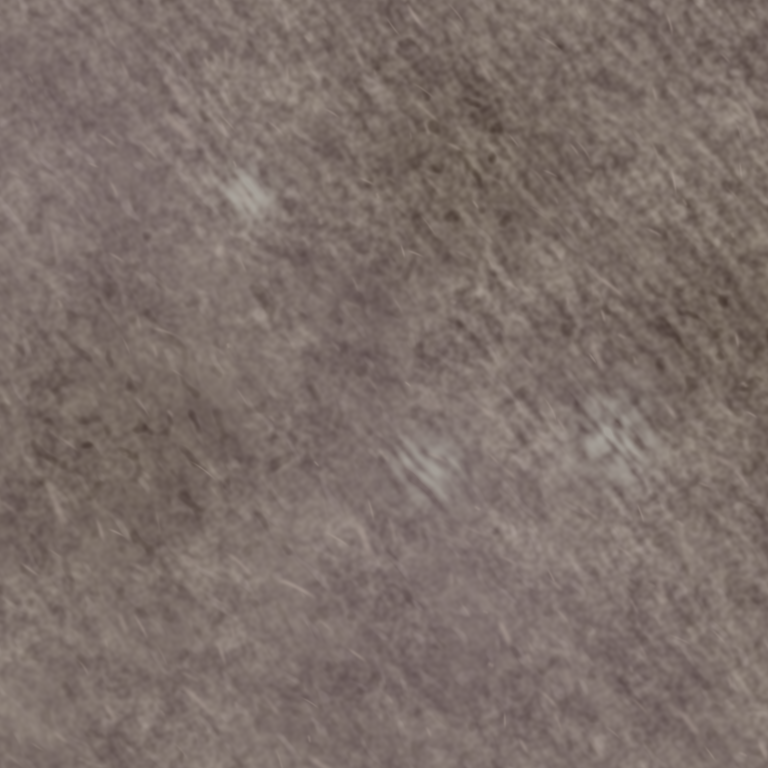
Give the GLSL for this texture, as a three.js fragment shader.

```glsl
// Weathered taupe ground: soft mottled grain with diagonal brushed streaks.
// Layers of gradient noise, stretched along one direction, set the brightness;
// broad glows tint it olive or mauve, then pale patches and fine scratches go on top.

varying vec2 vUv;

const vec3 TAUPE = vec3(0.493, 0.440, 0.418);
const vec3 OLIVE_SHIFT = vec3(-0.002, 0.001, -0.016);
const vec3 MAUVE_SHIFT = vec3(0.001, -0.003, 0.009);
const vec3 PALE_GREY = vec3(0.670, 0.655, 0.625);
const vec3 SCRATCH_CREAM = vec3(0.700, 0.640, 0.605);
const float STREAK_ANGLE = -0.87;

float hash(vec2 p) {
  vec3 q = fract(vec3(p.xyx) * 0.1031);
  q += dot(q, q.yzx + 33.33);
  return fract((q.x + q.y) * q.z);
}

vec2 direction(float angle) {
  return vec2(cos(angle), sin(angle));
}

// Coordinates along and across a direction
vec2 alignTo(vec2 p, float angle) {
  vec2 d = direction(angle);
  return vec2(dot(p, d), dot(p, vec2(-d.y, d.x)));
}

float cornerSlope(vec2 cell, vec2 offset) {
  return dot(direction(6.2832 * hash(cell + 71.0)), offset);
}

// Gradient noise, roughly -1 to 1
float noise(vec2 p) {
  vec2 c = floor(p);
  vec2 f = fract(p);
  vec2 w = f * f * f * (f * (f * 6.0 - 15.0) + 10.0);
  vec2 e = vec2(1.0, 0.0);
  float low = mix(cornerSlope(c, f), cornerSlope(c + e.xy, f - e.xy), w.x);
  float high = mix(cornerSlope(c + e.yx, f - e.yx), cornerSlope(c + e.xx, f - e.xx), w.x);
  return 1.6 * mix(low, high, w.y);
}

float fbm(vec2 p) {
  float sum = 0.0;
  float weight = 0.6;
  for (int i = 0; i < 4; i++) {
    sum += weight * noise(p);
    p = alignTo(p, 0.6) * 2.03 + 17.3;
    weight *= 0.6;
  }
  return sum;
}

float glow(vec2 p, vec2 centre, float radius) {
  vec2 d = (p - centre) / radius;
  return exp(-dot(d, d));
}

// Soft bright strokes, at most one per grid cell
float scratches(vec2 p, float cells, float density, float seed) {
  vec2 g = p * cells;
  float ink = 0.0;
  for (int j = -1; j <= 1; j++) {
    for (int i = -1; i <= 1; i++) {
      vec2 cell = floor(g) + vec2(float(i), float(j));
      vec2 key = cell + seed;
      vec2 centre = cell + vec2(hash(key + 3.1), hash(key + 8.7));
      float angle = STREAK_ANGLE + 1.1 * (hash(key + 14.2) - 0.5);
      vec2 q = alignTo(g - centre, angle);
      float halfLength = mix(0.12, 0.55, hash(key + 21.9));
      q.y += 0.15 * q.x * q.x;
      float taper = 1.0 - smoothstep(0.2, 1.0, abs(q.x) / halfLength);
      float width = mix(0.035, 0.075, hash(key + 44.3));
      float stroke = exp(-pow(abs(q.y) / width, 2.0)) * taper;
      float strength = step(hash(key + 30.4), density) * mix(0.2, 1.0, hash(key + 37.6));
      ink = max(ink, stroke * strength);
    }
  }
  return ink;
}

// Three ragged pale patches along a falling curve
float palePatches(vec2 p) {
  float cover = 0.0;
  for (int i = 0; i < 3; i++) {
    float n = float(i);
    vec2 centre = vec2(0.32 + 0.24 * n, 0.75 + n * (0.20 * n - 0.56));
    cover += glow(p, centre, 0.036 + 0.010 * n);
  }
  return cover;
}

void main() {
  vec2 p = vUv;
  vec2 warped = p + 0.007 * vec2(noise(p * 12.0), noise(p * 12.0 + 40.0));
  vec2 s = alignTo(warped, STREAK_ANGLE);

  // Broad regions
  float cloud = fbm(p * 5.0 + 5.0);
  float brushed = smoothstep(0.85, 1.35, p.x + p.y + 0.25 * cloud);
  float olive = glow(p, vec2(0.98, 0.58), 0.17) + glow(p, vec2(0.16, 0.42), 0.18)
              + glow(p, vec2(0.60, 0.78), 0.14);
  float mauve = glow(p, vec2(0.12, 0.82), 0.26) + glow(p, vec2(0.62, 0.26), 0.3);

  // Grain, streaks, clumps of dark specks and light flecks
  float blotch = fbm(s * vec2(13.0, 19.0) + 9.0);
  float grain = noise(s * vec2(42.0, 62.0));
  float fine = noise(alignTo(p, 0.5) * 104.0);
  float streak = noise(s * vec2(10.0, 80.0) + 31.0);
  float activity = clamp(0.8 + 0.35 * brushed + 0.4 * noise(p * 9.0 + 55.0), 0.4, 1.5);
  float specks = smoothstep(0.25, 0.85, noise(s * vec2(38.0, 50.0) + 60.0));
  float flecks = smoothstep(0.3, 0.9, noise(s * vec2(32.0, 64.0) + 130.0));
  float light = 0.060 * cloud + 0.056 * blotch - 0.048 * olive + 0.010 * mauve;
  light += activity * (0.046 * grain + 0.042 * fine + streak * mix(0.020, 0.050, brushed));
  light += 0.050 * flecks - specks * (0.045 + 0.040 * min(olive, 1.0));

  // Colour
  vec3 colour = TAUPE + light * vec3(1.0, 1.02, 1.02);
  colour += OLIVE_SHIFT * (0.6 * olive + 0.3 * brushed + 0.5 * blotch + 0.5 * grain);
  colour += MAUVE_SHIFT * (mauve - 0.7 * cloud);

  float pale = palePatches(warped) * (0.55 + 0.6 * grain + 0.5 * streak);
  colour = mix(colour, PALE_GREY, clamp(pale, 0.0, 0.85));
  float marks = max(scratches(warped, 13.0, 0.3, 0.0), 0.7 * scratches(warped, 24.0, 0.4, 90.0));
  colour = mix(colour, SCRATCH_CREAM, 0.55 * marks);

  gl_FragColor = vec4(colour, 1.0);
}
```
